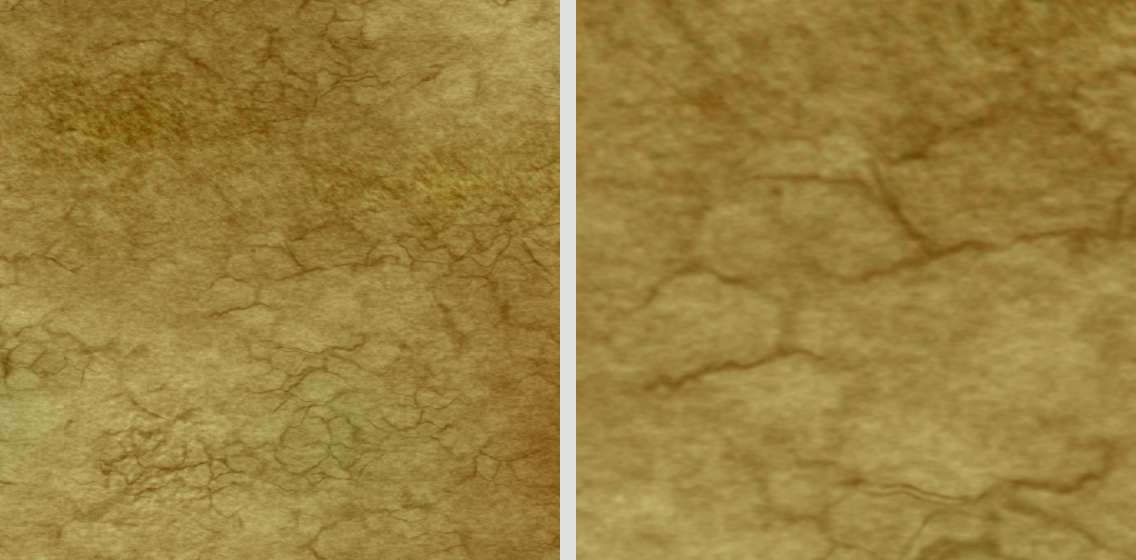
Left: the whole. Right: its middle third, enlarged.
This texture is drawn by a WebGL 2 fragment shader. Its source:

```glsl
#version 300 es
precision highp float;
// Weathered ochre ground: flat cracked stones, grassy stains and fine grain.
uniform vec2 u_resolution;
out vec4 fragColor;

const vec3 EARTH = vec3(0.505, 0.378, 0.130);
const vec3 SAND = vec3(0.712, 0.642, 0.385);

vec2 hash2(vec2 p) {
  vec3 q = fract(p.xyx * vec3(0.1031, 0.1030, 0.0973));
  q += dot(q, q.yzx + 33.33);
  return fract((q.xx + q.yz) * q.zy);
}

float valueNoise(vec2 p) {
  vec2 cell = floor(p), f = fract(p);
  f = f * f * (3.0 - 2.0 * f);
  float low = mix(hash2(cell).x, hash2(cell + vec2(1, 0)).x, f.x);
  float high = mix(hash2(cell + vec2(0, 1)).x, hash2(cell + vec2(1, 1)).x, f.x);
  return mix(low, high, f.y);
}

// Layered noise, centred on zero; the layers keep the direction of p.
float fbm(vec2 p, int octaves) {
  float sum = 0.0, gain = 0.5;
  for (int i = 0; i < octaves; i++) {
    sum += gain * (valueNoise(p) - 0.5);
    p = mat2(1.85, 0.2, -0.2, 1.85) * p + 17.3;
    gain *= 0.6;
  }
  return sum;
}

// Cellular noise: x = distance to the cell border, y = random value of the cell.
vec2 cells(vec2 p) {
  vec2 base = floor(p);
  float nearest = 9.0, second = 9.0, id = 0.0;
  for (int y = -1; y <= 1; y++) {
    for (int x = -1; x <= 1; x++) {
      vec2 cell = base + vec2(x, y);
      float d = length(cell + hash2(cell + 41.0) - p);
      if (d < nearest) {
        second = nearest;
        nearest = d;
        id = hash2(cell + 7.0).y;
      } else {
        second = min(second, d);
      }
    }
  }
  return vec2(second - nearest, id);
}

// Soft elliptical patch, 1 at its centre.
float patchAt(vec2 p, vec2 centre, vec2 radius) {
  vec2 d = (p - centre) / radius;
  return exp(-dot(d, d));
}

// Tone of one layer of stones: shaded faces with soft dark gaps between them.
float stones(vec2 p, vec2 scale, float gap, float cracks) {
  vec2 cell = cells(p * scale);
  float joint = 1.0 - smoothstep(0.0, gap, cell.x);
  float face = smoothstep(0.0, 0.5, cell.x) * (cell.y - 0.3);
  return 0.26 * face - cracks * joint;
}

void main() {
  vec2 p = gl_FragCoord.xy / u_resolution.y;
  vec2 warp = vec2(fbm(p * 7.0, 4), fbm(p * 7.0 + 50.0, 4));
  vec2 soft = p + 0.18 * warp;

  // Broad stains
  float grass = patchAt(soft, vec2(0.22, 0.77), vec2(0.36, 0.19));
  grass = max(grass, patchAt(soft, vec2(0.78, 0.66), vec2(0.34, 0.11)));
  float rust = patchAt(soft, vec2(1.05, 0.26), vec2(0.22, 0.30));
  float umber = patchAt(soft, vec2(0.50, 0.79), vec2(0.36, 0.18));
  float pale = patchAt(soft, vec2(0.92, 0.93), vec2(0.26, 0.20));
  float dust = patchAt(soft, vec2(0.12, 0.16), vec2(0.42, 0.34));
  float moss = patchAt(soft, vec2(0.62, 0.19), vec2(0.20, 0.13));
  moss = max(moss, patchAt(soft, vec2(0.0, 0.27), vec2(0.12, 0.14)));
  float tone = 0.50 + 0.32 * pale + 0.20 * dust + 0.05 * moss;
  tone -= 0.20 * grass + 0.30 * umber + 0.38 * rust;
  tone -= 0.22 * patchAt(soft, vec2(0.3, 1.02), vec2(0.5, 0.12));
  tone += 0.42 * fbm(p * vec2(5.0, 11.0) + 9.0, 4);

  // Flat stones with ragged joints that fade in and out
  vec2 ragged = vec2(fbm(p * 38.0 + 5.0, 3), fbm(p * 38.0 + 70.0, 3));
  vec2 bent = p + 0.07 * warp + 0.022 * ragged;
  float reveal = smoothstep(-0.04, 0.22, fbm(p * vec2(9.0, 13.0) + 31.0, 3));
  float small = smoothstep(-0.04, 0.22, fbm(p * vec2(8.0, 12.0) + 91.0, 3));
  float bare = 1.0 - 0.6 * max(grass, rust);
  tone += bare * stones(bent, vec2(8.0, 17.0), 0.16, 0.48 * reveal);
  tone += bare * stones(bent + 3.7, vec2(15.0, 31.0), 0.22, 0.40 * small);

  // Fine grain, drawn out sideways, rougher on the grass
  float streak = fbm(p * vec2(75.0, 190.0), 3);
  float speckle = fbm(p * vec2(170.0, 230.0) + 12.0, 2);
  vec2 slant = mat2(0.8, 0.6, -0.6, 0.8) * p;
  float blades = fbm(slant * vec2(75.0, 150.0) + 80.0, 3);
  float clumps = fbm(p * vec2(28.0, 40.0) + 140.0, 3);
  tone += 0.58 * streak + 0.46 * speckle;
  tone += grass * (1.05 * blades + 0.45 * clumps);
  tone += 0.30 * (1.0 - grass) * clumps;

  // Crumbled crust: small pits lit from one side
  float crust = patchAt(soft, vec2(0.29, 0.17), vec2(0.15, 0.17));
  vec2 pitted = p * vec2(55.0, 85.0) + 64.0;
  float relief = fbm(pitted + vec2(0.25, -0.45), 3) - fbm(pitted, 3);
  tone += crust * (0.04 + 1.10 * relief);

  // Colour ramp and local tints
  vec3 colour = mix(EARTH, SAND, clamp(tone, -0.65, 1.4));
  float hue = fbm(p * 150.0 + 23.0, 2);
  colour += (0.03 + 0.13 * grass) * hue * vec3(0.6, -0.25, -0.3);
  colour += grass * vec3(0.004, 0.006, -0.040);
  colour += rust * vec3(0.020, -0.008, -0.025);
  colour += moss * vec3(-0.022, 0.010, 0.012);
  fragColor = vec4(clamp(colour, 0.0, 1.0), 1.0);
}
```
